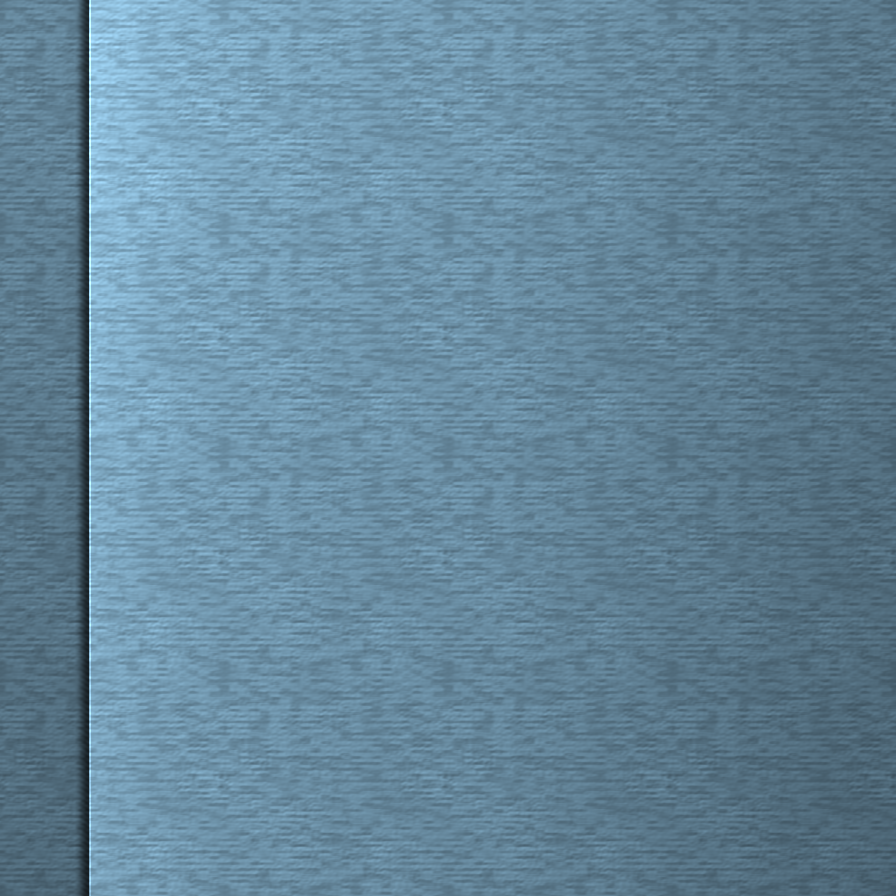
Write a Shadertoy shader that draws this background.

```glsl
// A blue ribbed cloth panel overlapping a narrow strip at the left.
// Smooth light falls from the upper left; wrapped value noise makes the
// repeating weave, and a shadow with a bright rim marks the panel edge.

#define TINT vec3(1.0, 1.335, 1.54)
#define SEAM_X 0.0996
#define SHADOW_WIDTH 0.017
#define RIM_WIDTH 0.0019
#define TILES 4.0
#define RIBS 38.0
#define RIB_DEPTH 0.020
#define DASH_DEPTH 0.060
#define FLECK_DEPTH 0.055

float hash(vec2 p) {
    return fract(sin(dot(p, vec2(127.1, 311.7))) * 43758.5453);
}

// Value noise on a grid of the given size that wraps at the tile borders.
float tiledNoise(vec2 tile, vec2 size) {
    vec2 p = tile * size;
    vec2 cell = floor(p);
    vec2 f = smoothstep(0.0, 1.0, fract(p));
    float low = mix(hash(mod(cell, size)),
                    hash(mod(cell + vec2(1.0, 0.0), size)), f.x);
    float high = mix(hash(mod(cell + vec2(0.0, 1.0), size)),
                     hash(mod(cell + 1.0, size)), f.x);
    return mix(low, high, f.y);
}

// Ribs, short horizontal dashes and embossed flecks.
float weave(vec2 uv) {
    vec2 tile = uv * TILES;
    float patches = tiledNoise(tile, vec2(6.0, 10.0));
    float dashes = tiledNoise(tile, vec2(22.0, 2.0 * RIBS));
    float ribs = cos(6.28318 * RIBS * tile.y) * (0.5 + patches);
    vec2 fleckGrid = vec2(64.0, 96.0);
    float emboss = tiledNoise(tile, fleckGrid)
                 - tiledNoise(tile + vec2(0.006, -0.006), fleckGrid);
    return RIB_DEPTH * ribs
         + DASH_DEPTH * (smoothstep(0.15, 0.75, dashes) - 0.58)
         + FLECK_DEPTH * emboss * (0.4 + patches)
         + 0.018 * (patches - 0.5);
}

float panelLight(vec2 uv) {
    float glow = exp(-6.0 * max(uv.x - SEAM_X, 0.0));
    float topGlow = 0.05 * smoothstep(0.3, 1.0, uv.y);
    return 0.408 + glow * (0.095 + topGlow)
         - 0.09 * smoothstep(0.45, 1.05, uv.x)
         + 0.06 * (uv.y - 0.5);
}

float stripLight(vec2 uv) {
    return 0.352 + 0.09 * (uv.y - 0.5) - 0.15 * uv.x;
}

void mainImage(out vec4 fragColor, in vec2 fragCoord) {
    vec2 uv = fragCoord / iResolution.xy;
    float pixel = 1.0 / iResolution.x;
    float fromSeam = uv.x - SEAM_X;
    float onPanel = smoothstep(-0.5 * pixel, 0.5 * pixel, fromSeam);

    // Shadow cast on the strip, crossed by fine slanted threads.
    float shadow = smoothstep(-SHADOW_WIDTH, -0.001, fromSeam);
    float threads = cos(6.28318 * (RIBS * TILES * uv.y + 90.0 * uv.x));
    float strip = stripLight(uv) * (1.0 - 0.68 * shadow)
                + 0.025 * threads * shadow * (1.0 - 0.5 * shadow);

    // Lit panel with its bright rim.
    float rim = onPanel * (1.0 - smoothstep(RIM_WIDTH - 0.5 * pixel,
                                             RIM_WIDTH + 0.5 * pixel, fromSeam));
    float panel = panelLight(uv) + rim * (0.15 + 0.07 * uv.y);

    float light = mix(strip, panel, onPanel);
    light *= 1.0 + weave(uv) / 0.42;
    fragColor = vec4(clamp(TINT * light, 0.0, 1.0), 1.0);
}
```
